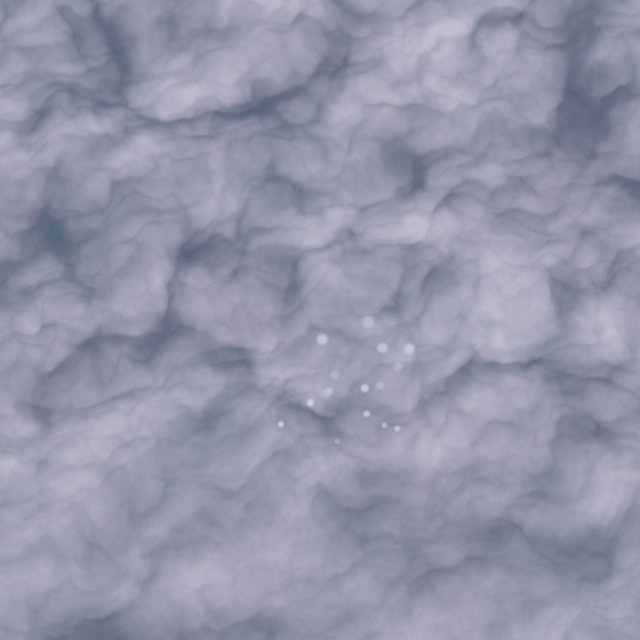
Give the GLSL for this texture, as a Shadertoy shader.

```glsl
// A bank of grey-violet clouds made of overlapping soft puffs, with faint lights.
// Blended domes at three scales are warped and shaded by gradient noise,
// then one tone value is mapped from slate shadow to pale lilac.

const vec3 DEEP_SHADOW = vec3(0.35, 0.405, 0.48);
const vec3 SHADOW = vec3(0.41, 0.44, 0.52);
const vec3 HIGHLIGHT = vec3(0.70, 0.69, 0.76);
const vec3 LIGHT_SPOT = vec3(0.81, 0.83, 0.91);
const int SPOT_COUNT = 16;

vec2 hash2(vec2 p) {
    vec3 q = fract(p.xyx * vec3(0.1031, 0.1030, 0.0973));
    q += dot(q, q.yzx + 33.33);
    return fract((q.xx + q.yz) * q.zy);
}

float cornerSlope(vec2 cell, vec2 offset) {
    float angle = 6.2832 * hash2(cell).x;
    return dot(vec2(cos(angle), sin(angle)), offset);
}

float gradientNoise(vec2 p) {
    vec2 cell = floor(p), f = fract(p);
    vec2 u = f * f * f * (f * (f * 6.0 - 15.0) + 10.0);
    vec2 e = vec2(1.0, 0.0);
    float low = mix(cornerSlope(cell, f), cornerSlope(cell + e, f - e), u.x);
    float high = mix(cornerSlope(cell + e.yx, f - e.yx), cornerSlope(cell + 1.0, f - 1.0), u.x);
    return mix(low, high, u.y);
}

float fbm(vec2 p, int octaves) {
    float sum = 0.0, gain = 1.0;
    for (int i = 0; i < octaves; i++) {
        sum += gain * gradientNoise(p);
        p = mat2(1.6, 1.2, -1.2, 1.6) * p + 7.3;
        gain *= 0.5;
    }
    return sum;
}

// Domes compete for each point; every dome brightens towards its lower rim.
float puffs(vec2 p, float sharpness) {
    vec2 cell = floor(p);
    float total = 0.0, weights = 0.0;
    for (int y = -1; y <= 1; y++) {
        for (int x = -1; x <= 1; x++) {
            vec2 id = cell + vec2(x, y);
            vec2 offset = p - id - hash2(id + 100.0);
            float height = 0.35 * hash2(id + 157.0).x - dot(offset, offset);
            float weight = exp(sharpness * height);
            total += weight * (height + dot(offset, vec2(0.12, -0.5)));
            weights += weight;
        }
    }
    return total / weights + 0.08;
}

// Turns the plane by an angle and squeezes it into broad, shallow shapes.
vec2 tilt(vec2 p, float angle, float squeeze) {
    float c = cos(angle), s = sin(angle);
    return vec2(c * p.x + s * p.y, squeeze * (c * p.y - s * p.x));
}

float cloudTone(vec2 uv) {
    vec2 warp = vec2(fbm(uv * 6.0 + 3.0, 4), fbm(uv * 6.0 + 41.0, 4));
    vec2 p = tilt(uv + 0.055 * warp, 0.22, 1.25);
    float relief = mix(0.6, 1.15, smoothstep(0.1, 0.55, uv.y));
    float lumps = 0.52 * puffs(p * 7.5, 15.0)
                + 0.36 * puffs(p * 14.0 + 20.0, 13.0)
                + 0.20 * puffs(p * 27.0 + 50.0, 10.0);
    float drift = 0.48 * fbm(tilt(uv, 0.3, 1.6) * 4.0 + 11.0, 4);
    float grain = 0.07 * gradientNoise(uv * 75.0) + 0.05 * gradientNoise(uv * 140.0);
    return 0.54 + 1.12 * (relief * lumps + drift) + grain;
}

vec3 cloudColor(float tone, float tint) {
    vec3 color = mix(SHADOW, HIGHLIGHT, clamp(tone, 0.0, 1.2));
    color = mix(color, DEEP_SHADOW, clamp(-2.5 * tone, 0.0, 1.0));
    return color + tint * vec3(0.012, -0.006, 0.0);
}

// Small soft lights gathered near the middle, larger ones higher up.
float lightSpots(vec2 uv) {
    float glow = 0.0;
    for (int i = 0; i < SPOT_COUNT; i++) {
        vec2 seed = hash2(vec2(float(i) * 3.7 + 5.0, 19.0));
        vec2 center = mix(vec2(0.42, 0.31), vec2(0.64, 0.50), seed);
        float radius = mix(0.005, 0.012, seed.y);
        float strength = mix(0.35, 0.85, hash2(seed * 91.0).x);
        float disc = 1.0 - smoothstep(0.35 * radius, 1.15 * radius, length(uv - center));
        glow = max(glow, strength * disc);
    }
    return glow;
}

void mainImage(out vec4 fragColor, in vec2 fragCoord) {
    vec2 uv = fragCoord / iResolution.y;
    float tint = gradientNoise(uv * 5.0 + 70.0);
    vec3 color = cloudColor(cloudTone(uv), tint);
    color = mix(color, LIGHT_SPOT, lightSpots(uv));
    fragColor = vec4(color, 1.0);
}
```
